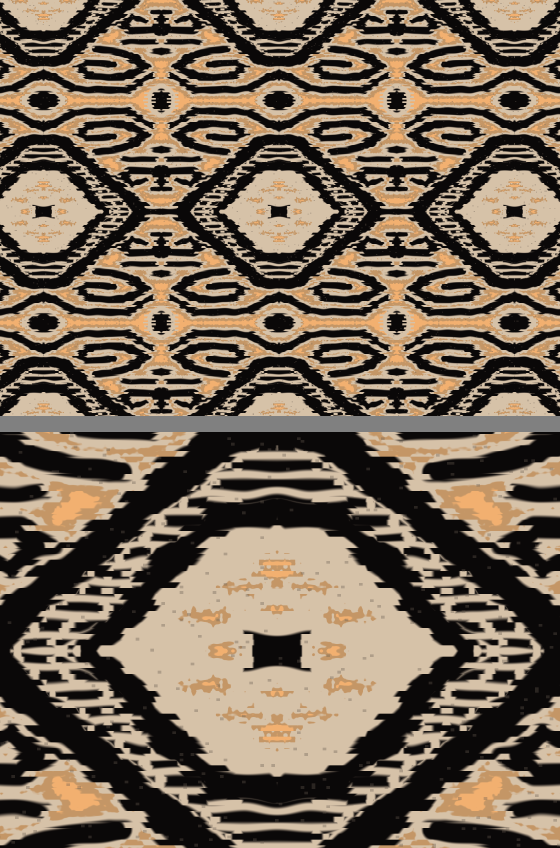
Top: the whole. Bottom: its middle third, enlarged.
Write a Shadertoy shader that draws this pattern.

```glsl
const vec3 BLACK = vec3(0.04, 0.03, 0.03);
const vec3 BEIGE = vec3(0.84, 0.76, 0.66);
const vec3 TAN = vec3(0.77, 0.59, 0.40);
const vec3 ORANGE = vec3(0.95, 0.69, 0.44);

const float CANVAS_HEIGHT = 568.0;        // design units per canvas height
const vec2 CELL = vec2(321.5, 303.5);     // one full repeat
const vec2 CENTER = vec2(381.0, 279.0);   // middle of a medallion
const vec2 EYE = vec2(160.75, 151.75);    // far corner of the mirrored quarter
const int AA = 3;

// Half of a double hook, ordered from the inner tip outwards
const vec2 HOOK[8] = vec2[8](
    vec2(92, 102), vec2(62, 100), vec2(47, 108), vec2(63, 119),
    vec2(113, 119), vec2(138, 105), vec2(115, 88), vec2(72, 81));

float hash(vec2 p) {
    vec3 h = fract(vec3(p.xyx) * 0.1031);
    h += dot(h, h.yzx + 33.33);
    return fract((h.x + h.y) * h.z);
}

float noise(vec2 p) {
    vec2 i = floor(p), f = fract(p);
    f = f * f * (3.0 - 2.0 * f);
    return mix(mix(hash(i), hash(i + vec2(1, 0)), f.x),
               mix(hash(i + vec2(0, 1)), hash(i + vec2(1, 1)), f.x), f.y);
}

float segment(vec2 p, vec2 a, vec2 b, float radius) {
    vec2 pa = p - a, ba = b - a;
    return length(pa - ba * clamp(dot(pa, ba) / dot(ba, ba), 0.0, 1.0)) - radius;
}

float ellipse(vec2 p, vec2 radii) {
    return (length(p / radii) - 1.0) * min(radii.x, radii.y);
}

float box(vec2 p, vec2 halfSize) {
    vec2 d = abs(p) - halfSize;
    return max(d.x, d.y);
}

float hookShape(vec2 p, float radius) {
    float d = 1e3;
    for (int i = 0; i < 7; i++) d = min(d, segment(p, HOOK[i], HOOK[i + 1], radius));
    return d;
}

// Diamond measure: 1 on the outer rim of the dashed border
float diamond(vec2 p) {
    return p.x / 127.0 + p.y / 104.6;
}

float dashedBorder(vec2 p) {
    float row = floor(p.y / 8.0);
    vec2 c = vec2(mod(p.x + row * 9.7, 17.0) - 8.5, p.y - 8.0 * (row + 0.5));
    float dashes = max(box(c, vec2(5.8, 2.2)), (abs(diamond(p) - 0.89) - 0.11) * 80.0);
    float stripes = max(box(vec2(p.x, c.y), vec2(21, 2.2)), abs(p.y - 78.0) - 10.0);
    return min(dashes, stripes);
}

float medallionFrame(vec2 p) {
    float d = box(p, vec2(14, 8));
    d = min(d, segment(p, vec2(0, 63), vec2(27, 62), 6.0));
    d = min(d, segment(p, vec2(27, 62), vec2(84, 3), 6.5));
    d = min(d, segment(p, vec2(0, 100), vec2(28, 95), 7.0));
    d = min(d, segment(p, vec2(28, 95), vec2(133, 4), 8.0));
    d = min(d, segment(p, vec2(0, 100), vec2(0, 120), 4.5));
    return min(d, dashedBorder(p));
}

float eyeRow(vec2 p) {
    float d = ellipse(p - vec2(0, EYE.y), vec2(18, 13));
    d = min(d, ellipse(p - EYE, vec2(11, 16)));
    d = min(d, segment(p, vec2(0, 114), vec2(42, 136), 5.0));
    d = min(d, segment(p, vec2(42, 136), vec2(116, 138), 4.0));
    return min(d, segment(p, vec2(116, 138), vec2(145, 118), 4.5));
}

float spineAndCurls(vec2 p) {
    float d = segment(p, vec2(128, 0), vec2(EYE.x, 0), 4.5);
    d = min(d, segment(p, vec2(EYE.x, 38), vec2(EYE.x, 55), 9.0));
    d = min(d, segment(p, vec2(146, 31), vec2(EYE.x, 31), 3.5));
    d = min(d, segment(p, vec2(EYE.x, 56), vec2(120, 57), 4.5));
    d = min(d, segment(p, vec2(120, 57), vec2(106, 47), 4.5));
    d = min(d, segment(p, vec2(106, 47), vec2(121, 38), 4.5));
    d = min(d, segment(p, vec2(121, 38), vec2(136, 43), 3.5));
    d = min(d, segment(p, vec2(110, 72), vec2(152, 72), 3.5));
    return min(d, ellipse(p - vec2(EYE.x, 85), vec2(13, 5)));
}

float medallionSpots(vec2 p) {
    float d = ellipse(p - vec2(0, 36), vec2(9, 7));
    d = min(d, ellipse(p - vec2(0, 20), vec2(5, 3)));
    d = min(d, ellipse(p - vec2(28, 0), vec2(6, 5)));
    d = min(d, ellipse(p - vec2(31, 17), vec2(9, 3)));
    return min(d, ellipse(p - vec2(16, 28), vec2(5, 2)));
}

vec3 weave(vec2 p) {
    vec2 q = abs(mod(p - CENTER + 0.5 * CELL, CELL) - 0.5 * CELL);

    // Slipped threads feather every edge sideways
    float thread = floor(q.y / 2.6);
    float slip = noise(vec2(q.x / 16.0, thread * 7.3)) - 0.5;
    float sway = noise(q / vec2(15, 9)) - 0.5;
    vec2 w = q + vec2(slip * 13.0, sway * 3.5);

    float ink = min(min(medallionFrame(w), eyeRow(w)),
                    min(spineAndCurls(w), hookShape(w, 4.8)));

    // Dye halos step from beige through tan to orange away from the ink
    float grain = noise(q * 0.55) - 0.5;
    float halo = ink + grain * 2.5;
    float eyes = min(ellipse(w - EYE, vec2(23, 24)),
                     ellipse(w - vec2(0, EYE.y), vec2(27, 20)));
    if (eyes < 0.0) halo = 0.0;
    if (diamond(w) < 1.1) halo = 6.0 - (medallionSpots(w) + grain * 5.0) * 1.6 - 2.0;
    vec3 color = mix(BEIGE, TAN, smoothstep(3.3, 4.3, halo));
    color = mix(color, ORANGE, smoothstep(7.6, 8.6, halo));
    color = mix(color, BLACK, 1.0 - smoothstep(-0.9, 0.9, ink));

    // Stray fibres
    float fibre = step(0.985, hash(floor(p * vec2(0.6, 0.8))));
    return mix(color, mix(BEIGE, BLACK, 0.55), fibre * 0.35);
}

void mainImage(out vec4 fragColor, in vec2 fragCoord) {
    vec3 sum = vec3(0);
    for (int i = 0; i < AA * AA; i++) {
        vec2 offset = (vec2(i % AA, i / AA) + 0.5) / float(AA) - 0.5;
        sum += weave((fragCoord + offset) / iResolution.y * CANVAS_HEIGHT);
    }
    fragColor = vec4(sum / float(AA * AA), 1.0);
}
```
